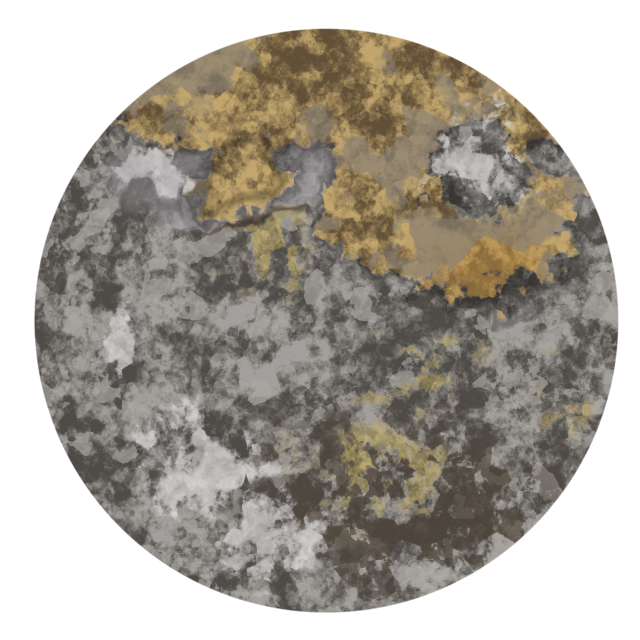
Write a three.js fragment shader that draws this texture.

```glsl
varying vec2 vUv;

vec3 hash3(vec2 cell) {
  vec3 h = vec3(dot(cell, vec2(127.1, 311.7)), dot(cell, vec2(269.5, 183.3)), dot(cell, vec2(419.2, 371.9)));
  return fract(sin(h) * 43758.5);
}

// Soft cellular mosaic, wrapping after n cells
float mosaic(vec2 p, float n) {
  vec2 base = floor(p * n);
  vec2 local = fract(p * n);
  float total = 0.0;
  float weights = 0.0;
  for (int j = -1; j <= 1; j++) {
    for (int i = -1; i <= 1; i++) {
      vec2 offset = vec2(float(i), float(j));
      vec3 seed = hash3(mod(base + offset, n) + n);
      vec2 d = offset + seed.xy - local;
      float w = exp(-16.0 * dot(d, d));
      total += w * seed.z;
      weights += w;
    }
  }
  return total / max(weights, 1e-6);
}

// Four octaves of mosaic, centred near 0.5
float rock(vec2 p, float n) {
  float sum = 0.0;
  float amp = 0.46;
  for (int i = 0; i < 4; i++) {
    sum += amp * mosaic(p, n);
    n *= 2.0;
    amp *= 0.6;
  }
  return sum;
}

// Positive inside an ellipse, 1 at its centre
float blob(vec2 p, vec2 centre, vec2 radius) {
  return 1.0 - length((p - centre) / radius);
}

void main() {
  vec2 p = vUv;
  vec2 warp = vec2(rock(p, 6.0), rock(p + 0.37, 6.0)) - 0.5;
  vec2 q = p + 0.11 * warp;
  float broad = rock(p + 0.61, 9.0);
  float grit = rock(p, 26.0);
  float fine = rock(p + 0.23, 60.0);
  float tone = 0.3 * broad + 0.4 * grit + 0.3 * fine;

  // Grey ground with pale grains
  vec3 color = mix(vec3(0.31, 0.295, 0.28), vec3(0.64, 0.625, 0.61), smoothstep(0.34, 0.66, tone));
  float pale = smoothstep(0.58, 0.7, rock(p + 0.81, 22.0));
  color = mix(color, vec3(0.67, 0.66, 0.64), 0.65 * pale);

  // Brown hollows toward the bottom
  float hollow = smoothstep(-0.2, 0.7, blob(q, vec2(0.64, 0.2), vec2(0.3, 0.17)));
  color = mix(color, vec3(0.3, 0.265, 0.22), 0.75 * hollow * smoothstep(0.56, 0.44, grit));

  // Mustard stains
  float stain = blob(q, vec2(0.41, 0.6), vec2(0.12, 0.08));
  stain = max(stain, blob(q, vec2(0.65, 0.43), vec2(0.12, 0.1)));
  stain = max(stain, blob(q, vec2(0.86, 0.4), vec2(0.05, 0.1)));
  stain = max(stain, blob(q, vec2(0.6, 0.24), vec2(0.22, 0.09)));
  stain = smoothstep(0.0, 0.5, stain) * smoothstep(0.47, 0.57, 0.5 * (grit + broad));
  color = mix(color, vec3(0.63, 0.56, 0.34) * (0.7 + 0.6 * fine), 0.75 * stain);

  // Smooth lilac shelf and the crease below it
  float shelf = smoothstep(-0.1, 0.3, blob(q, vec2(0.37, 0.715), vec2(0.23, 0.06)));
  color = mix(color, vec3(0.58, 0.56, 0.57) * (0.75 + 0.5 * grit), 0.7 * shelf);
  float crease = smoothstep(0.01, 0.0, abs(q.y - 0.655 + 0.04 * (q.x - 0.4)));
  crease *= smoothstep(0.27, 0.36, q.x) * smoothstep(0.53, 0.48, q.x);
  color = mix(color, vec3(0.31, 0.26, 0.21), 0.7 * crease);

  // Ochre crust: upper layer, hanging lobe and small knob
  float crust = 6.0 * (q.y - 0.755 - 0.3 * max(0.0, 0.35 - q.x));
  vec2 lobe = mat2(0.94, 0.34, -0.34, 0.94) * (q - vec2(0.69, 0.685));
  crust = max(crust, blob(lobe, vec2(0.0), vec2(0.185, 0.14)));
  float knob = blob(q, vec2(0.374, 0.72), vec2(0.052, 0.045));
  crust = max(crust, 0.3 * knob);
  float pocket = blob(q, vec2(0.742, 0.735), vec2(0.065, 0.07));
  crust = min(crust, -0.4 * pocket) + 0.35 * (grit - 0.5);
  color *= 1.0 - 0.3 * smoothstep(0.11, 0.0, abs(crust + 0.05));
  vec3 ochre = mix(vec3(0.38, 0.31, 0.215), vec3(0.76, 0.65, 0.43), smoothstep(0.34, 0.66, tone));
  ochre = mix(ochre, vec3(0.72, 0.54, 0.26), 0.5 * smoothstep(0.0, 0.7, blob(q, vec2(0.76, 0.58), vec2(0.13, 0.08))));
  ochre = mix(ochre, vec3(0.52, 0.49, 0.45), 0.65 * smoothstep(0.54, 0.66, rock(p + 0.47, 10.0)));
  ochre *= 1.0 - 0.28 * smoothstep(0.3, 0.0, abs(knob - 0.22));
  color = mix(color, ochre, smoothstep(-0.02, 0.05, crust));

  // White crystal patches and thin veins
  float quartz = blob(q, vec2(0.32, 0.27), vec2(0.085, 0.1));
  quartz = max(quartz, blob(q, vec2(0.405, 0.14), vec2(0.095, 0.065)));
  quartz = max(quartz, blob(q, vec2(0.19, 0.46), vec2(0.022, 0.05)));
  quartz = max(quartz, blob(q, vec2(0.25, 0.74), vec2(0.08, 0.025)));
  quartz = max(quartz, 0.75 * pocket);
  quartz = smoothstep(0.0, 0.5, quartz + 1.6 * (grit - 0.5));
  color = mix(color, vec3(0.79, 0.78, 0.78) * (0.72 + 0.5 * tone), 0.85 * quartz);
  float vein = smoothstep(0.025, 0.0, abs(rock(q, 5.0) - 0.5));
  vein *= smoothstep(0.55, 0.3, q.y) * smoothstep(0.48, 0.58, grit);
  color = mix(color, vec3(0.7, 0.69, 0.67), 0.5 * vein);

  // Round cut on white
  float edge = length(p - vec2(0.51, 0.499)) - 0.456;
  gl_FragColor = vec4(mix(color, vec3(1.0), smoothstep(-0.0015, 0.0015, edge)), 1.0);
}
```
